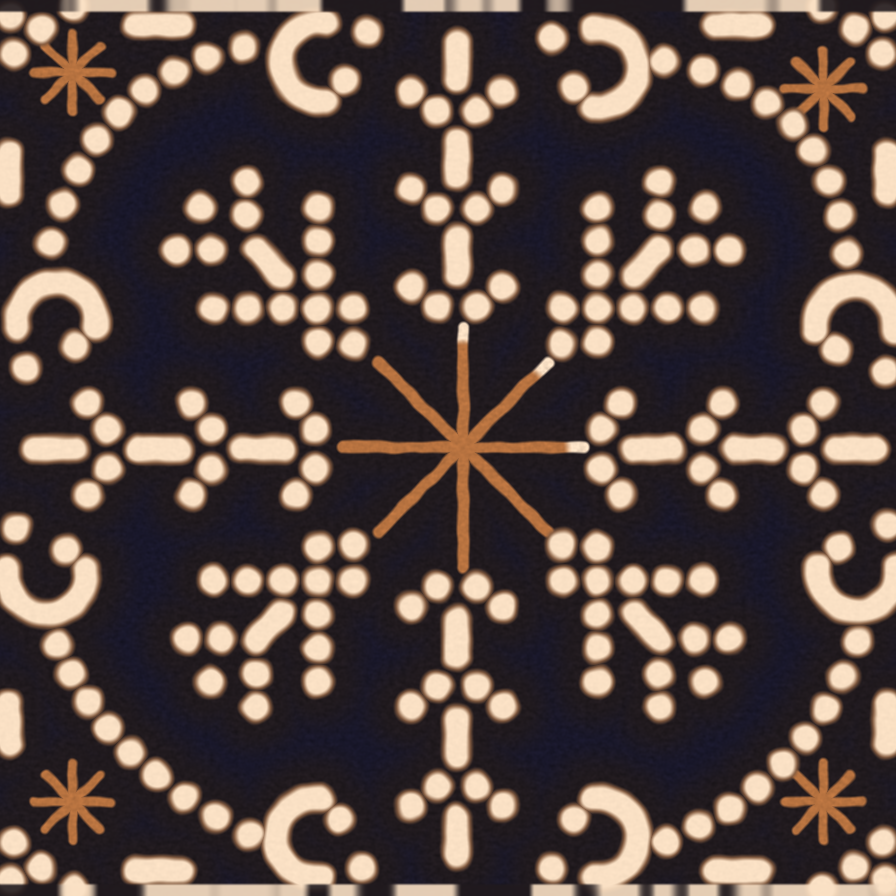
A WebGL 1 fragment shader for this pattern:

```glsl
precision highp float;
// Resist-dyed indigo cloth: a rust star, beaded arms and leaves, ringed by beads and hooks.
uniform vec2 u_resolution;

#define BEAD 0.0165
#define BAR 0.0150
#define HOOK_RADIUS 0.044
#define WOBBLE 0.0035
#define BLEED 0.005
#define CREAM vec3(0.98, 0.88, 0.77)
#define RUST vec3(0.72, 0.45, 0.25)
#define STAIN vec3(0.52, 0.36, 0.25)
#define NAVY vec3(0.095, 0.090, 0.165)
#define SOOT vec3(0.125, 0.100, 0.115)

vec2 hash2(vec2 p) {
  p = vec2(dot(p, vec2(127.1, 311.7)), dot(p, vec2(269.5, 183.3)));
  return fract(sin(p) * 43758.5) * 2.0 - 1.0;
}

float gradientNoise(vec2 p) {
  vec2 i = floor(p), f = fract(p), u = f * f * (3.0 - 2.0 * f), e = vec2(1.0, 0.0);
  float low = mix(dot(hash2(i), f), dot(hash2(i + e.xy), f - e.xy), u.x);
  float high = mix(dot(hash2(i + e.yx), f - e.yx), dot(hash2(i + e.xx), f - e.xx), u.x);
  return mix(low, high, u.y);
}

float bead(vec2 p, vec2 c) { return length(p - c) - BEAD; }

float capsule(vec2 p, vec2 a, vec2 b, float r) {
  vec2 ab = b - a;
  return length(p - a - ab * clamp(dot(p - a, ab) / dot(ab, ab), 0.0, 1.0)) - r;
}

// Eight rays, folded onto one
float star(vec2 p, float reach, float r) {
  float a = mod(atan(p.y, p.x) + 0.3927, 0.7854) - 0.3927;
  return capsule(length(p) * vec2(cos(a), sin(a)), vec2(0.0), vec2(reach, 0.0), r);
}

// Three repeats of a bead chevron followed by a bar
float arm(vec2 p, vec2 dir, float start, float pitch) {
  p -= vec2(0.510, 0.499);
  vec2 q = vec2(dot(p, dir) - start, abs(dot(p, vec2(-dir.y, dir.x))));
  float d = 1.0;
  for (int i = 0; i < 3; i++) {
    d = min(d, min(bead(q, vec2(0.0, 0.022)), bead(q, vec2(0.022, 0.051))));
    d = min(d, capsule(q, vec2(0.036, 0.0), vec2(0.70 * pitch, 0.0), BAR));
    q.x -= pitch;
  }
  return d;
}

// Diagonal leaf, mirrored into all four quadrants
float leaf(vec2 p) {
  p -= vec2(0.511, 0.504);
  vec2 q = abs(p) - vec2(0.156, 0.152);
  float d = bead(q, vec2(-0.040));
  for (int i = -1; i < 4; i++) {
    float k = float(i);
    d = min(d, min(bead(q, vec2(0.039 * k, 0.0)), bead(q, vec2(0.0, 0.0375 * k))));
  }
  d = min(d, capsule(q, vec2(0.041, 0.036), vec2(0.069, 0.066), BAR));
  if (p.x < 0.0 && p.y > 0.0) q.x -= 0.011;
  d = min(d, min(bead(q, vec2(0.108, 0.065)), bead(q, vec2(0.147, 0.065))));
  d = min(d, min(bead(q, vec2(0.069, 0.104)), bead(q, vec2(0.069, 0.141))));
  return min(d, bead(q, vec2(0.120, 0.113)));
}

// Nine beads on a curve from a through mid to b
float beadArc(vec2 p, vec2 a, vec2 mid, vec2 b) {
  vec2 ctrl = 2.0 * mid - 0.5 * (a + b);
  float d = 1.0;
  for (int i = 0; i < 9; i++) {
    float t = float(i) / 8.0;
    d = min(d, bead(p, mix(mix(a, ctrl, t), mix(ctrl, b, t), t)));
  }
  return d;
}

// Half ring opening toward mouth, with two beads beside it
float hook(vec2 p, vec2 c, vec2 mouth, vec2 side) {
  vec2 q = vec2(dot(p - c, mouth), dot(p - c, side));
  float ring = abs(length(q) - HOOK_RADIUS);
  if (q.x > 0.0) ring = length(vec2(max(q.x - 0.006, 0.0), abs(q.y) - HOOK_RADIUS));
  return min(ring - BAR, min(bead(q, vec2(0.027, 0.021)), bead(q, vec2(0.052, -0.034))));
}

// Bars and beads along the border, mirrored into the corners
float border(vec2 p) {
  vec2 q = min(p, 1.0 - p);
  float d = capsule(q, vec2(0.010, 0.170), vec2(0.010, 0.215), BAR);
  d = min(d, capsule(q, vec2(0.152, 0.028), vec2(0.202, 0.028), BAR));
  d = min(d, min(bead(q, vec2(0.015, 0.060)), bead(q, vec2(0.046, 0.032))));
  return min(d, min(bead(q, vec2(0.012, 0.018)), bead(q, vec2(0.082, 0.008))));
}

void main() {
  vec2 uv = gl_FragCoord.xy / u_resolution;
  vec2 p = uv + WOBBLE * vec2(gradientNoise(uv * 45.0), gradientNoise(uv * 45.0 + 31.7));
  vec2 X = vec2(1.0, 0.0), Y = vec2(0.0, 1.0);

  // Cream resist marks
  float d = min(leaf(p), border(p));
  d = min(d, min(arm(p, Y, 0.159, 0.109), arm(p, -Y, 0.154, 0.111)));
  d = min(d, min(arm(p, -X, 0.158, 0.116), arm(p, X, 0.161, 0.113)));
  d = min(d, beadArc(p, vec2(0.272, 0.947), vec2(0.133, 0.874), vec2(0.057, 0.729)));
  d = min(d, beadArc(p, vec2(0.741, 0.932), vec2(0.885, 0.861), vec2(0.945, 0.717)));
  d = min(d, beadArc(p, vec2(0.279, 0.068), vec2(0.146, 0.160), vec2(0.064, 0.281)));
  d = min(d, beadArc(p, vec2(0.743, 0.061), vec2(0.874, 0.147), vec2(0.957, 0.284)));
  d = min(d, min(hook(p, vec2(0.358, 0.931), X, -Y), hook(p, vec2(0.668, 0.924), -X, -Y)));
  d = min(d, min(hook(p, vec2(0.352, 0.065), X, Y), hook(p, vec2(0.668, 0.065), -X, Y)));
  d = min(d, min(hook(p, vec2(0.063, 0.641), -Y, X), hook(p, vec2(0.052, 0.359), Y, X)));
  d = min(d, min(hook(p, vec2(0.954, 0.637), -Y, -X), hook(p, vec2(0.957, 0.362), Y, -X)));

  // Rust stars: one large, four in the corners
  vec2 s = p - vec2(0.517, 0.501);
  float cornerY = p.y < 0.5 ? 0.105 : (p.x < 0.5 ? 0.919 : 0.901);
  vec2 corner = vec2(min(p.x, 1.0 - p.x) - 0.081, p.y - cornerY);
  float rust = min(star(s, 0.134, 0.0065), star(corner, 0.043, 0.0052));
  float paleTip = smoothstep(0.112, 0.122, length(s)) * step(-0.02, min(s.x, s.y)) * step(length(s), 0.16);

  // Dyed ground, darker around the marks, with a woven grain
  float grain = gradientNoise(uv * vec2(150.0, 210.0)) + 0.5 * gradientNoise(uv * 320.0);
  vec3 col = mix(SOOT, NAVY, smoothstep(0.008, 0.055, min(d, rust)));
  col *= 1.0 + 0.28 * grain;
  col = mix(col, mix(RUST, CREAM, paleTip) * (1.0 + 0.13 * grain), smoothstep(0.002, -0.002, rust));
  col = mix(col, STAIN, smoothstep(BLEED, -0.001, d));
  col = mix(col, CREAM * (1.0 + 0.03 * grain), smoothstep(0.001, -BLEED, d));

  // Streaked selvedge at top and bottom
  float streak = smoothstep(-0.12, 0.08, gradientNoise(vec2(uv.x * 26.0, floor(uv.y * 2.0) * 7.0 + 0.4)));
  float selvedge = smoothstep(0.985, 0.989, uv.y) + smoothstep(0.015, 0.011, uv.y);
  col = mix(col, mix(SOOT, CREAM, streak), 0.9 * selvedge);
  gl_FragColor = vec4(col, 1.0);
}
```
